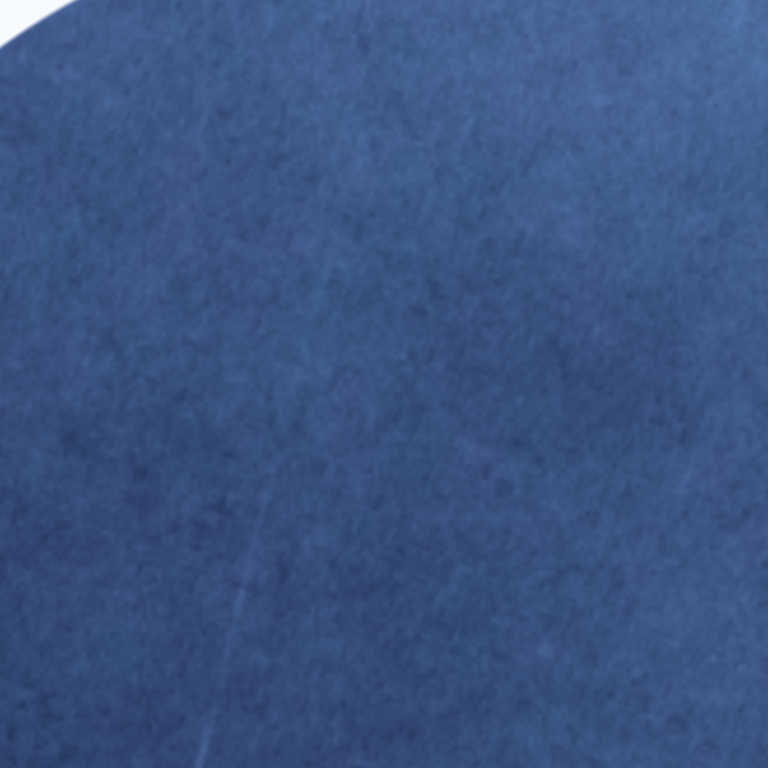
Write a Shadertoy shader that draws this texture.

```glsl
// Worn blue suede with soft mottling, fine nap, a faint slanted crease and a pale corner.

float hash(vec2 p) {
    vec3 q = fract(p.xyx * 0.1031);
    q += dot(q, q.yzx + 33.33);
    return fract((q.x + q.y) * q.z);
}

// Smooth value noise, centred on zero
float noise(vec2 p) {
    vec2 cell = floor(p), f = fract(p);
    f = f * f * (3.0 - 2.0 * f);
    float low = mix(hash(cell), hash(cell + vec2(1, 0)), f.x);
    float high = mix(hash(cell + vec2(0, 1)), hash(cell + vec2(1, 1)), f.x);
    return mix(low, high, f.y) - 0.5;
}

float fbm(vec2 p) {
    float sum = 0.0, amplitude = 1.0;
    for (int i = 0; i < 4; i++) {
        sum += amplitude * noise(p);
        p = mat2(1.6, 1.2, -1.2, 1.6) * p + 17.3;
        amplitude *= 0.55;
    }
    return sum;
}

void mainImage(out vec4 fragColor, in vec2 fragCoord) {
    vec2 uv = fragCoord / iResolution.xy;

    // Broad light: brighter to the top and right, dim at the lower left
    float tone = 0.35 + 0.58 * (uv.y - 0.5) + 0.22 * (uv.x - 0.5);
    tone += 0.24 * smoothstep(0.40, 0.0, distance(uv, vec2(0.88, 0.12)));
    tone += 0.30 * smoothstep(0.50, 0.0, distance(uv, vec2(0.95, 1.0)));
    tone += 0.14 * smoothstep(0.35, 0.0, distance(uv, vec2(0.55, 0.95)));
    tone -= 0.14 * smoothstep(0.25, 0.0, distance(uv, vec2(0.76, 0.52)));

    // Cloudy wear, then smaller mottling
    tone += 0.17 * fbm(uv * 5.0 + 3.0);
    tone += 0.20 * fbm(uv * 21.0 + 41.0);

    // Fine nap leaning slightly to the right
    vec2 slanted = mat2(0.94, 0.34, -0.34, 0.94) * uv;
    tone += 0.26 * noise(slanted * vec2(110.0, 78.0) + 9.0);
    tone += 0.20 * noise(uv * vec2(165.0, 150.0) + 71.0);

    // Scattered soft pits and pale flecks
    float pits = smoothstep(0.10, 0.50, noise(slanted * vec2(84.0, 70.0) + 130.0));
    float flecks = smoothstep(0.12, 0.50, noise(slanted * vec2(80.0, 60.0) + 210.0));
    tone += 0.17 * flecks - 0.20 * pits;

    // Faint crease, strongest near the bottom
    float offset = uv.x - 0.26 - 0.25 * uv.y - 0.005 * noise(vec2(uv.y * 12.0, 5.0));
    float broken = 0.35 + 0.65 * smoothstep(-0.3, 0.3, noise(vec2(uv.y * 22.0, 88.0)));
    float strength = mix(0.55, 0.22, smoothstep(0.05, 0.4, uv.y)) * smoothstep(0.80, 0.70, uv.y);
    tone += strength * broken * exp(-pow(offset / 0.006, 2.0));

    // Dye colour with slight violet and teal drift
    vec3 color = mix(vec3(0.187, 0.272, 0.438), vec3(0.288, 0.408, 0.602), tone);
    color += vec3(0.012, -0.008, 0.003) * fbm(uv * 13.0 + 95.0);

    // Pale background beyond the curved upper left edge
    float x = min(uv.x, 0.4);
    float edge = uv.y - (0.937 + 0.72 * x - 0.9 * x * x);
    color = mix(color, vec3(0.27, 0.39, 0.60), 0.5 * smoothstep(-0.018, 0.0, edge));
    color = mix(color, vec3(0.97, 0.98, 1.0), smoothstep(-0.004, 0.006, edge));

    fragColor = vec4(clamp(color, 0.0, 1.0), 1.0);
}
```
